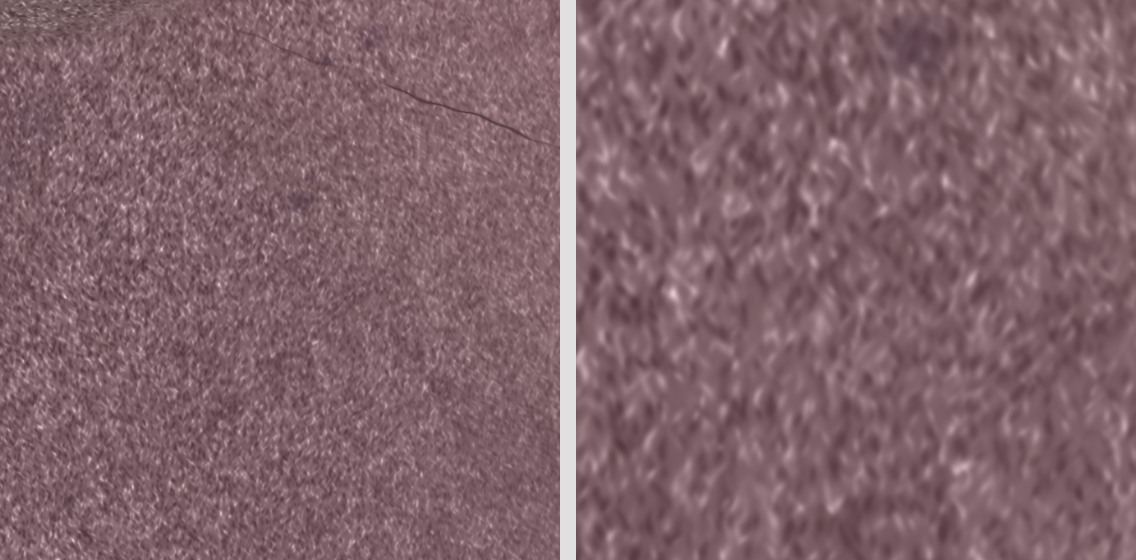
Left: the whole. Right: its middle third, enlarged.
A Shadertoy shader for this texture:

```glsl
const vec3 BASE_COLOR = vec3(0.497, 0.383, 0.409);
const vec3 CORNER_TINT = vec3(-0.035, -0.010, -0.030);
const vec3 PINK_TINT = vec3(0.040, 0.026, 0.028);
const vec3 CRACK_COLOR = vec3(0.31, 0.21, 0.24);
const vec3 STAIN_COLOR = vec3(0.36, 0.26, 0.31);
const float FIBER_DENSITY = 108.0;
const float CORNER_DENSITY = 150.0;
const float MOTTLE_DENSITY = 26.0;
const float FIBER_CONTRAST = 0.125;
const float MOTTLE_CONTRAST = 0.022;
const float HIGHLIGHT_SKEW = 0.22;
const vec2 FIBER_SIZE = vec2(0.22, 0.44);   // half width, half length in cells
const vec2 MOTTLE_SIZE = vec2(0.38, 0.46);
const float ANGLE_SPREAD = 1.5;
const vec2 CRACK_START = vec2(0.395, 0.954);
const vec2 CRACK_END = vec2(1.02, 0.730);
const float CRACK_WIDTH = 0.0028;

// Each stain: centre, radius, strength
const int STAIN_COUNT = 8;
const vec4 STAINS[STAIN_COUNT] = vec4[](
    vec4(0.535, 0.637, 0.024, 0.75), vec4(0.557, 0.685, 0.011, 0.45),
    vec4(0.580, 0.893, 0.015, 0.60), vec4(0.664, 0.934, 0.028, 0.50),
    vec4(0.195, 0.596, 0.022, 0.35), vec4(0.124, 0.107, 0.013, 0.55),
    vec4(0.070, 0.785, 0.055, 0.35), vec4(0.010, 0.690, 0.050, 0.35));

vec3 hash3(vec2 p) {
    vec3 q = fract(vec3(p.xyx) * vec3(0.1031, 0.1030, 0.0973));
    q += dot(q, q.yxz + 33.33);
    return fract((q.xxy + q.yzz) * q.zyx);
}

// Slow layered sines, roughly -1 to 1
float drift(vec2 p) {
    return 0.5 * sin(p.x * 1.7 + 1.3 * sin(p.y * 1.1 + 0.6))
         + 0.3 * sin(p.y * 2.9 - p.x * 1.3 + 2.0)
         + 0.2 * sin(p.x * 5.3 + p.y * 4.1 + 4.0);
}

// Cellular scatter of soft light and dark flakes, leaning around an angle
float flakes(vec2 p, vec2 size, float lean, float seed) {
    vec2 cell = floor(p);
    float sum = 0.0;
    for (int y = -1; y <= 1; y++) {
        for (int x = -1; x <= 1; x++) {
            vec2 id = cell + vec2(x, y);
            vec3 place = hash3(id + seed);
            vec3 look = hash3(id + seed + 71.7);
            vec2 d = p - id - 0.15 - 0.7 * place.xy;
            float angle = lean + ANGLE_SPREAD * (place.z - 0.5);
            vec2 along = vec2(sin(angle), cos(angle));
            vec2 q = vec2(d.x * along.y - d.y * along.x, dot(d, along));
            q.x += 0.25 * (look.y - 0.5) * q.y * q.y;
            q /= size * mix(0.8, 1.15, look.z);
            sum += (2.0 * look.x - 1.0) * exp(-0.5 * dot(q, q));
        }
    }
    return sum;
}

float crackMask(vec2 uv) {
    vec2 span = CRACK_END - CRACK_START;
    float t = (uv.x - CRACK_START.x) / span.x;
    float line = CRACK_START.y + t * span.y
               + 0.004 * sin(t * 19.0) + 0.0015 * sin(t * 61.0 + 1.0);
    float dist = abs(uv.y - line) * 0.94;
    float width = CRACK_WIDTH * (0.9 + 0.35 * sin(t * 47.0) * sin(t * 23.0 + 1.0));
    float faint = 0.50 * smoothstep(0.0, 0.05, t) * (1.0 - smoothstep(0.30, 0.36, t));
    float strong = 0.85 * smoothstep(0.44, 0.50, t) * (1.0 - 0.6 * smoothstep(0.84, 0.92, t));
    return (faint + strong) * exp(-dist * dist / (width * width));
}

void mainImage(out vec4 fragColor, in vec2 fragCoord) {
    vec2 uv = fragCoord / iResolution.xy;
    float slow = drift(uv * 6.0);

    // Regions: fine level grain in the corner, calmer pink to the upper right
    float edge = uv.y - 0.93 - 0.22 * max(uv.x - 0.1, 0.0) + 0.012 * slow;
    float corner = smoothstep(-0.04, 0.05, edge) * (1.0 - smoothstep(0.28, 0.42, uv.x));
    float pink = smoothstep(0.9, 1.7, uv.x * 0.8 + uv.y);
    float calm = smoothstep(0.25, 1.0, uv.x);

    // Fibers in two overlapping scatters
    float lean = -0.12 + 0.35 * drift(uv * 4.0 + 3.0);
    float fiber = flakes(uv * FIBER_DENSITY, FIBER_SIZE, lean, 11.0)
                + flakes(uv * FIBER_DENSITY * 1.13 + 0.37, FIBER_SIZE, lean, 203.0);
    float level = 1.3 * flakes(uv * CORNER_DENSITY, FIBER_SIZE, 1.75, 407.0);
    float grain = mix(fiber, level, corner);
    grain += HIGHLIGHT_SKEW * (grain * grain - 0.2);
    grain *= FIBER_CONTRAST * mix(1.12, 0.72, calm) * (1.0 + 0.15 * slow);

    // Broad tone
    float mottle = flakes(uv * MOTTLE_DENSITY, MOTTLE_SIZE, 0.3, 619.0);
    vec3 color = BASE_COLOR + MOTTLE_CONTRAST * mottle + 0.012 * slow;
    color += PINK_TINT * pink + CORNER_TINT * corner;

    // Stains with ragged rims, then the crack
    float stain = 0.0;
    for (int i = 0; i < STAIN_COUNT; i++) {
        float r = length(uv - STAINS[i].xy) / STAINS[i].z + 0.15 * mottle + 0.08 * fiber;
        stain = max(stain, STAINS[i].w * (1.0 - smoothstep(0.35, 1.25, r)));
    }
    color = mix(color, STAIN_COLOR, stain) + grain * (1.0 - 0.65 * stain);
    color = mix(color, CRACK_COLOR, crackMask(uv));

    fragColor = vec4(clamp(color, 0.0, 1.0), 1.0);
}
```
